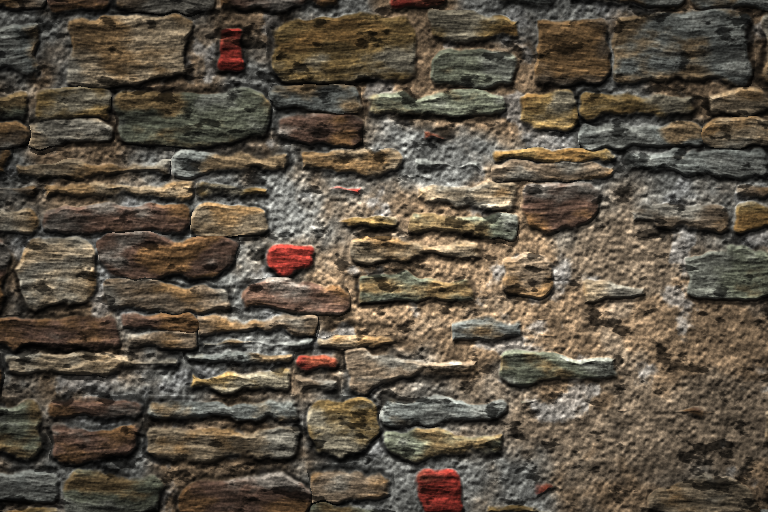
Reproduce this texture procedurally as a Shadertoy shader.

```glsl
// Weathered rubble wall: long rough stones, a few red bricks, crumbling mortar.

float hash(vec2 p) {
    vec3 q = fract(p.xyx * 0.1031);
    q += dot(q, q.yzx + 33.33);
    return fract((q.x + q.y) * q.z);
}

float noise(vec2 p) {
    vec2 i = floor(p), f = fract(p);
    f *= f * (3.0 - 2.0 * f);
    return mix(mix(hash(i), hash(i + vec2(1, 0)), f.x),
               mix(hash(i + vec2(0, 1)), hash(i + vec2(1, 1)), f.x), f.y);
}

float fbm(vec2 p) {
    float sum = 0.0, amp = 0.52;
    for (int i = 0; i < 5; i++) {
        sum += amp * noise(p);
        p = mat2(1.6, 1.2, -1.2, 1.6) * p + 7.3;
        amp *= 0.5;
    }
    return sum;
}

// Broad render coat, thickest at the lower right
float plasterCover(vec2 p) {
    float spread = 1.0 - length((p - vec2(1.38, 0.36)) * vec2(1.7, 1.9));
    return smoothstep(0.42, 0.75, fbm(p * 5.0 + 40.0) + 0.5 * spread - 0.1);
}

float jointX(float i, float row) {
    return i + 0.62 * (hash(vec2(i, row) + 50.0) - 0.5);
}

bool isBrick(vec2 id) { return hash(id + 71.0) > 0.945; }

// Signed distance to the nearest stone in x, its id in yz
vec3 stone(vec2 p) {
    vec2 q = p + 0.035 * (vec2(fbm(p * 4.0), fbm(p * 4.0 + 19.0)) - 0.5);
    q += 0.010 * (vec2(noise(p * 38.0), noise(p * 38.0 + 9.0)) - 0.5);

    // Courses of uneven height
    float v = q.y * 9.5 + 0.25 * sin(q.y * 17.0 + 1.0) + 0.07 * sin(q.y * 37.0) + 20.0;
    float rowHeight = 1.0 / (9.5 + 4.25 * cos(q.y * 17.0 + 1.0) + 2.6 * cos(q.y * 37.0));
    float row = floor(v), f = v - row;

    // Stones of uneven length
    float unit = 0.225;
    float u = q.x / unit + 10.0 * hash(vec2(row, 4.0)) + 20.0;
    float i = floor(u);
    if (u < jointX(i, row)) i -= 1.0;
    else if (u > jointX(i + 1.0, row)) i += 1.0;
    float left = jointX(i, row), right = jointX(i + 1.0, row);
    vec2 id = vec2(i, row);

    // Many places hold two thin stones, one above the other
    float low = 0.0, high = 1.0;
    if (hash(id + 3.0) < 0.55) {
        float cut = mix(0.36, 0.64, hash(id + 5.0));
        if (f < cut) high = cut;
        else { low = cut; id += 100.0; }
    }
    vec2 size = 0.5 * vec2((right - left) * unit, (high - low) * rowHeight);
    size -= mix(0.003, 0.010, hash(id + 8.0));
    if (isBrick(id)) size.x = min(size.x, 0.048);
    size = max(size, 0.006);
    vec2 c = vec2((u - 0.5 * (left + right)) * unit, (f - 0.5 * (low + high)) * rowHeight);
    float r = min(size.x, size.y) * mix(0.3, 0.85, hash(id + 12.0));
    vec2 d = abs(c) - size + r;
    float dist = length(max(d, 0.0)) + min(max(d.x, d.y), 0.0) - r;

    // Mortar smears, lost stones and render bury some faces
    dist += 0.045 * (fbm(p * 11.0 + 5.0) - 0.47);
    dist += 0.022 * step(0.90, hash(id + 15.0)) + 0.026 * plasterCover(p);
    return vec3(dist, id);
}

float strata(vec2 p, vec2 id) {
    p.y += 0.02 * noise(p * 9.0 + id) + 0.08 * (hash(id + 2.0) - 0.5) * p.x;
    return fbm(p * vec2(13.0, 62.0) + id * 3.7);
}

float relief(vec2 p, vec3 s) {
    float mortar = 0.016 * fbm(p * 42.0) + 0.008 * noise(p * 130.0);
    float face = 0.013 + 0.017 * strata(p, s.yz) + 0.010 * fbm(p * 60.0);
    return mix(mortar, face, smoothstep(0.005, -0.009, s.x));
}

vec3 stoneColor(vec2 p, vec2 id) {
    vec3 tones[6] = vec3[6](
        vec3(0.39, 0.34, 0.28), vec3(0.47, 0.39, 0.25), vec3(0.39, 0.40, 0.38),
        vec3(0.32, 0.25, 0.21), vec3(0.54, 0.48, 0.39), vec3(0.37, 0.38, 0.32));
    vec3 col = tones[int(hash(id + 21.0) * 5.99)] * mix(0.82, 1.15, hash(id + 23.0));
    float stain = fbm(p * vec2(9.0, 16.0) + id);
    col = mix(col, vec3(0.46, 0.34, 0.20), 0.6 * smoothstep(0.50, 0.68, stain));
    col = mix(col, vec3(0.48, 0.48, 0.45), 0.65 * smoothstep(0.48, 0.30, stain));
    if (isBrick(id)) col = mix(vec3(0.50, 0.19, 0.16), col, 0.5 * smoothstep(0.45, 0.7, stain));
    return col * (0.45 + 1.1 * strata(p, id));
}

void mainImage(out vec4 fragColor, in vec2 fragCoord) {
    vec2 p = fragCoord / iResolution.y;
    vec3 s = stone(p);
    float face = smoothstep(0.003, -0.004, s.x);

    // Mortar, from cold grey to sandy tan, with pale lime spots
    float plaster = plasterCover(p);
    float warmth = smoothstep(0.38, 0.62, fbm(p * 6.0 + 60.0));
    vec3 mortar = mix(vec3(0.46, 0.46, 0.44), vec3(0.50, 0.42, 0.33), max(warmth, 0.75 * plaster));
    mortar *= 0.55 + 0.9 * fbm(p * 34.0 + 3.0);
    mortar = mix(mortar, vec3(0.64, 0.64, 0.63), 0.6 * smoothstep(0.60, 0.72, fbm(p * 15.0 + 80.0)));
    vec3 col = mix(mortar, stoneColor(p, s.yz), face);

    // Light from above on the rough relief
    vec2 toLight = vec2(-0.0012, 0.0030);
    vec3 above = stone(p + toLight);
    float slope = (relief(p, s) - relief(p + toLight, above)) / length(toLight);
    col *= clamp(1.0 + 0.55 * slope, 0.35, 1.65);

    // Shadows below stones, open joints and pits
    float overhang = stone(p + vec2(-0.003, 0.011)).x;
    float shadow = smoothstep(0.004, -0.005, overhang) * (1.0 - face);
    float openJoint = smoothstep(0.44, 0.60, fbm(p * 8.0 + 30.0)) * (1.0 - plaster);
    openJoint *= smoothstep(-0.004, 0.003, s.x) * smoothstep(0.016, 0.005, s.x);
    float pits = smoothstep(0.64, 0.74, fbm(p * vec2(24.0, 46.0) + 11.0));
    col *= (1.0 - 0.62 * shadow) * (1.0 - 0.60 * openJoint) * (1.0 - 0.6 * pits);

    // Fine grit, then the darker rim of the wall
    col *= 0.84 + 0.32 * noise(p * 240.0);
    vec2 rim = (fragCoord / iResolution.xy - vec2(0.54, 0.46)) * vec2(1.25, 1.3);
    col *= mix(1.22, 0.62, smoothstep(0.05, 0.85, length(rim)));
    fragColor = vec4(clamp(col, 0.0, 1.0), 1.0);
}
```
